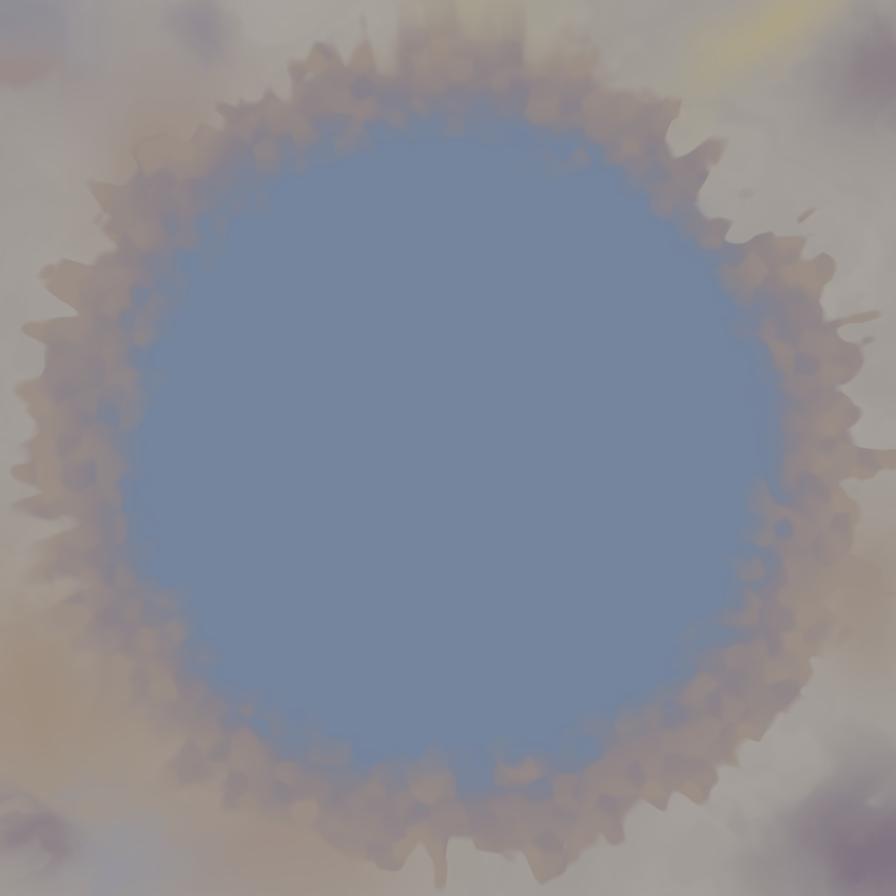
A Shadertoy shader for this background:

```glsl
#define DISC_RADIUS 0.366
#define DISC_BLUR 0.038
#define RING_RADIUS 0.462
#define RING_BLUR 0.006
#define JAG_SIZE 0.065
#define MOTTLE_SCALE 46.0
#define CLOUD_SCALE 7.0
#define BLUE vec3(0.453, 0.520, 0.616)
#define MAUVE vec3(0.535, 0.507, 0.538)
#define TAN vec3(0.605, 0.555, 0.525)
#define CREAM vec3(0.637, 0.617, 0.598)

vec3 hash3(vec2 cell) {
    vec3 q = fract(cell.xyx * vec3(0.1031, 0.1030, 0.0973));
    q += dot(q, q.yxz + 33.33);
    return fract((q.xxy + q.yzz) * q.zyx);
}

// Smooth cellular noise: nearby cell values blended by distance
float cells(vec2 p) {
    vec2 base = floor(p);
    float total = 0.0, weight = 0.0;
    for (int y = -1; y <= 1; y++)
    for (int x = -1; x <= 1; x++) {
        vec2 cell = base + vec2(x, y);
        vec3 h = hash3(cell);
        vec2 d = cell + h.xy - p;
        float w = exp(-7.0 * dot(d, d));
        total += w * h.z;
        weight += w;
    }
    return total / weight;
}

float layeredCells(vec2 p) {
    float sum = 0.0, amp = 0.533;
    for (int i = 0; i < 4; i++) {
        sum += amp * cells(p);
        p = mat2(1.6, 1.2, -1.2, 1.6) * p + 7.3;
        amp *= 0.5;
    }
    return sum;
}

float glow(vec2 p, vec2 center, vec2 size) {
    vec2 d = (p - center) / size;
    return exp(-dot(d, d));
}

void tint(inout vec3 color, vec2 p, vec2 center, vec2 size, vec3 hue) {
    color = mix(color, hue, glow(p, center, size));
}

// Pale clouds with warm and violet patches toward the corners
vec3 clouds(vec2 uv) {
    float n = layeredCells(uv * CLOUD_SCALE);
    float m = layeredCells(uv * CLOUD_SCALE + 2.0 * n + 19.0);
    vec2 p = uv + 0.12 * (vec2(n, m) - 0.5);
    vec3 color = CREAM + 0.055 * (m - 0.5);

    tint(color, p, vec2(0.53, 0.97), vec2(0.12, 0.12), vec3(0.650, 0.625, 0.565));
    tint(color, p, vec2(0.19, 0.85), vec2(0.11, 0.12), vec3(0.610, 0.560, 0.530));
    tint(color, p, vec2(0.01, 0.98), vec2(0.10, 0.08), vec3(0.560, 0.550, 0.585));
    tint(color, p, vec2(0.00, 0.91), vec2(0.06, 0.025), vec3(0.595, 0.545, 0.540));
    tint(color, p, vec2(0.22, 0.99), vec2(0.04, 0.04), vec3(0.570, 0.545, 0.570));
    tint(color, p, vec2(0.06, 0.22), vec2(0.20, 0.15), vec3(0.620, 0.557, 0.500));
    tint(color, p, vec2(0.28, 0.06), vec2(0.15, 0.10), vec3(0.615, 0.560, 0.525));
    tint(color, p, vec2(0.12, 0.04), vec2(0.10, 0.06), vec3(0.590, 0.585, 0.610));
    tint(color, p, vec2(0.01, 0.07), vec2(0.06, 0.04), vec3(0.545, 0.505, 0.530));
    tint(color, p, vec2(0.96, 0.34), vec2(0.07, 0.09), vec3(0.610, 0.560, 0.520));
    tint(color, p, vec2(0.99, 0.03), vec2(0.11, 0.08), vec3(0.500, 0.460, 0.510));
    tint(color, p, vec2(1.00, 0.92), vec2(0.08, 0.07), vec3(0.545, 0.510, 0.530));

    // Slanted yellow ray
    vec2 q = p - vec2(0.87, 0.975);
    vec2 ray = vec2(q.x + q.y, q.y - q.x) * 0.7071;
    tint(color, ray, vec2(0.0), vec2(0.11, 0.035), vec3(0.675, 0.640, 0.530));
    return color;
}

// Uneven outer limit of the ring, with jagged tips
float ringEdge(vec2 uv, vec2 dir) {
    float edge = RING_RADIUS;
    edge -= 0.075 * glow(uv, vec2(0.80, 0.77), vec2(0.075));
    edge -= 0.028 * glow(uv, vec2(0.31, 0.90), vec2(0.06));
    edge += 0.025 * glow(uv, vec2(0.98, 0.37), vec2(0.10));
    edge += 0.015 * glow(uv, vec2(0.64, 0.04), vec2(0.10));
    edge += JAG_SIZE * (cells(dir * 15.0 + uv * 6.0) - 0.5);
    return edge + 0.5 * JAG_SIZE * (cells(uv * 38.0) - 0.5);
}

void mainImage(out vec4 fragColor, in vec2 fragCoord) {
    vec2 uv = fragCoord / iResolution.xy;
    vec2 fromCenter = uv - 0.5;
    float r = length(fromCenter);
    vec2 dir = fromCenter / max(r, 0.001);
    float mottle = 0.65 * cells(uv * MOTTLE_SCALE)
                 + 0.35 * cells(uv * MOTTLE_SCALE * 0.45 + 11.0);

    // Mottled ring, warmer toward its outer side
    float warmth = (mottle - 0.5) * 1.1 + smoothstep(0.34, 0.50, r);
    vec3 ring = mix(MAUVE, TAN, clamp(warmth, 0.0, 1.0));
    float blur = RING_BLUR + 0.05 * glow(uv, vec2(0.53, 0.96), vec2(0.12, 0.15))
               + 0.05 * glow(uv, vec2(0.08, 0.22), vec2(0.15));
    float edge = ringEdge(uv, dir);
    vec3 color = mix(ring, clouds(uv), smoothstep(edge - blur, edge + blur, r));

    // Flat blue disc with a fuzzy rim
    float rim = r + 0.055 * (mottle - 0.5);
    float disc = smoothstep(DISC_RADIUS - DISC_BLUR, DISC_RADIUS + DISC_BLUR, rim);
    fragColor = vec4(mix(BLUE, color, disc), 1.0);
}
```
